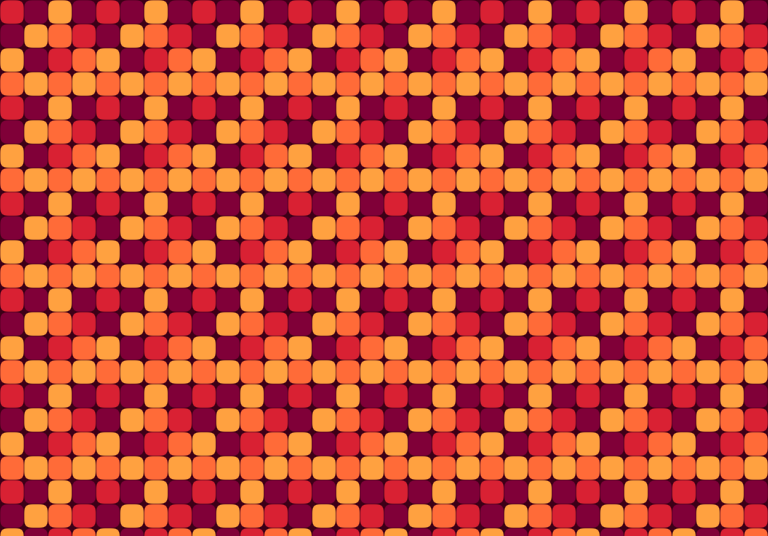
Give the GLSL for this pattern, as a WebGL 2 fragment shader.

```glsl
#version 300 es
precision highp float;

uniform vec2 u_resolution;
out vec4 outColor;

// Palette indices of the 4 x 4 repeat, top row first
const int motif[16] = int[16](
  1, 0, 3, 0,
  0, 3, 2, 1,
  3, 0, 1, 2,
  2, 3, 2, 3
);

const vec3 palette[4] = vec3[4](
  vec3(0.50, 0.00, 0.22),  // plum
  vec3(0.85, 0.13, 0.20),  // red
  vec3(1.00, 0.42, 0.22),  // orange
  vec3(1.00, 0.63, 0.25)   // amber
);

// Rounded square as a fourth-power superellipse
float squircle(vec2 p, float halfSize) {
  vec2 q = p * p;
  return sqrt(sqrt(dot(q, q))) - halfSize;
}

void main() {
  // 32 tiles across, rows counted from the top edge
  float pixel = 32.0 / u_resolution.x;
  vec2 grid = vec2(gl_FragCoord.x, u_resolution.y - gl_FragCoord.y) * pixel;
  ivec2 cell = ivec2(floor(grid)) % 4;

  vec3 tileColor = palette[motif[cell.y * 4 + cell.x]];
  vec3 groundColor = vec3(0.24, 0.0, 0.09);

  // Tile over the dark ground, with a one-pixel soft edge
  float d = squircle(fract(grid) - 0.5, 0.488);
  float cover = clamp(0.5 - d / pixel, 0.0, 1.0);
  outColor = vec4(mix(groundColor, tileColor, cover), 1.0);
}
```
